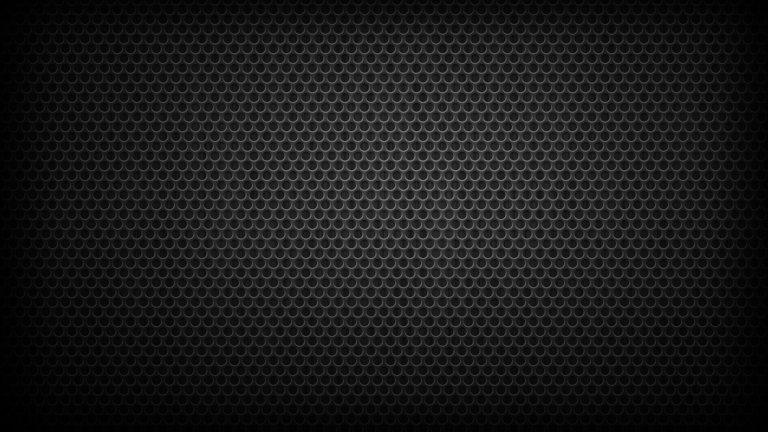
Write a WebGL 2 fragment shader that draws this pattern.

```glsl
#version 300 es
precision highp float;
// Dark perforated metal mesh: staggered round holes, lit rims, brushed grain and a soft spotlight.

uniform vec2 u_resolution;
out vec4 fragColor;

// All lengths are fractions of the canvas height.
const vec2 PITCH = vec2(0.0301, 0.02257);
const float HOLE_RADIUS = 0.0117;
const float RIM_WIDTH = 0.0030;

const vec3 PLATE = vec3(0.255);
const vec3 HOLE = vec3(0.150);
const vec3 RIM_DARK = vec3(0.200);
const vec3 RIM_LIT = vec3(0.470);

float hash(vec2 p) {
    return fract(sin(dot(p, vec2(127.1, 311.7))) * 43758.5453);
}

float valueNoise(vec2 p) {
    vec2 cell = floor(p);
    vec2 f = fract(p);
    f = f * f * (3.0 - 2.0 * f);
    float low = mix(hash(cell), hash(cell + vec2(1.0, 0.0)), f.x);
    float high = mix(hash(cell + vec2(0.0, 1.0)), hash(cell + vec2(1.0)), f.x);
    return mix(low, high, f.y);
}

// Offset from the nearest hole centre in a grid of rows shifted by half a pitch.
vec2 nearestHole(vec2 p, vec2 pitch) {
    vec2 period = vec2(pitch.x, 2.0 * pitch.y);
    vec2 even = (fract(p / period + 0.5) - 0.5) * period;
    vec2 odd = (fract(p / period) - 0.5) * period;
    return dot(even, even) < dot(odd, odd) ? even : odd;
}

// Long vertical scratches, centred on zero.
float brushedGrain(vec2 p) {
    float fine = valueNoise(p * vec2(310.0, 9.0));
    float broad = valueNoise(p * vec2(120.0, 4.0) + 17.0);
    return 0.65 * fine + 0.35 * broad - 0.5;
}

float spotlight(vec2 p, vec2 centre, vec2 radius) {
    vec2 d = (p - centre) / radius;
    return exp(-dot(d, d));
}

// Coverage of the inside of a shape from its signed distance.
float coverage(float dist, float pixel) {
    return 1.0 - smoothstep(-0.6 * pixel, 0.6 * pixel, dist);
}

void main() {
    vec2 p = gl_FragCoord.xy / u_resolution.y;
    float aspect = u_resolution.x / u_resolution.y;
    float pixel = 1.0 / u_resolution.y;

    // Rows are counted down from the top edge.
    vec2 toHole = nearestHole(p - vec2(0.5 * aspect, 1.0), PITCH);
    float dist = length(toHole) - HOLE_RADIUS;
    float height = toHole.y / HOLE_RADIUS;
    float grain = brushedGrain(p);

    // Recessed floor, shaded below the upper lip.
    float lipShadow = smoothstep(0.1, 1.0, height);
    vec3 holeColor = HOLE * (1.0 + 0.75 * grain) * (1.0 - 0.5 * lipShadow);
    vec3 plateColor = PLATE * (1.0 + 0.25 * grain);

    // Rim catches light on its lower side.
    float facing = smoothstep(0.7, -0.8, height - 0.25 * toHole.x / HOLE_RADIUS);
    vec3 rimColor = mix(RIM_DARK, RIM_LIT, facing);
    float rim = coverage(abs(dist) - 0.5 * RIM_WIDTH, pixel);

    vec3 color = mix(plateColor, holeColor, coverage(dist, pixel));

    // The rims keep more light than the flat metal towards the edges.
    float light = spotlight(p, vec2(0.54 * aspect, 0.59), vec2(0.41 * aspect, 0.45));
    color = mix(color * light, rimColor * pow(light, 0.8), rim);

    // Darken the outer border.
    vec2 edge = min(p, vec2(aspect, 1.0) - p);
    color *= smoothstep(-0.06, 0.16, edge.x) * smoothstep(-0.08, 0.12, edge.y);

    fragColor = vec4(color, 1.0);
}
```
